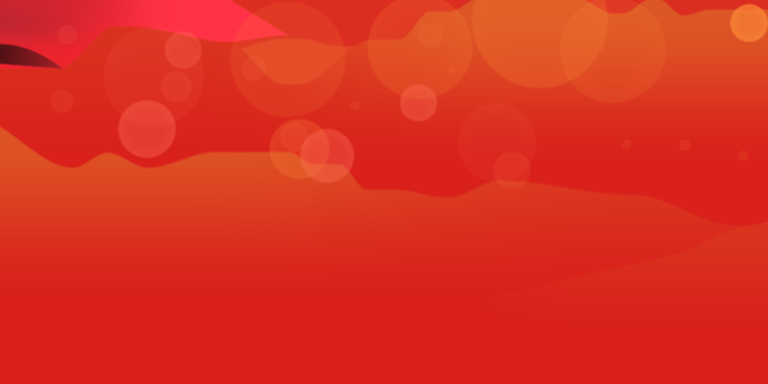
This background is drawn by a WebGL 1 fragment shader. Its source:

```glsl
precision highp float;
uniform vec2 u_resolution;

float hash(float n) {
  n = fract(n * 0.1031);
  n *= n + 33.33;
  return fract(n * (n + n));
}

// Coverage below a height, with a softened edge
float below(float height, float y, float soft) {
  return smoothstep(-soft, soft, height - y);
}

float farRidge(float x) {
  return 0.82 + 0.11 * smoothstep(0.15, 0.3, x) - 0.04 * smoothstep(0.34, 0.6, x)
    - 0.11 * smoothstep(0.59, 0.74, x) + 0.117 * smoothstep(0.78, 0.97, x)
    + 0.073 * smoothstep(1.04, 1.12, x) + 0.035 * smoothstep(1.17, 1.25, x)
    - 0.04 * smoothstep(1.5, 1.6, x) + 0.04 * smoothstep(1.62, 1.7, x)
    - 0.045 * smoothstep(1.71, 1.78, x) + 0.015 * smoothstep(1.78, 1.85, x);
}

float nearRidge(float x) {
  return 0.7 - 0.137 * smoothstep(-0.08, 0.19, x) + 0.039 * smoothstep(0.19, 0.28, x)
    - 0.039 * smoothstep(0.28, 0.385, x) + 0.041 * smoothstep(0.385, 0.56, x)
    - 0.032 * smoothstep(0.75, 0.82, x) - 0.066 * smoothstep(0.885, 0.955, x)
    - 0.02 * smoothstep(1.03, 1.16, x) + 0.044 * smoothstep(1.17, 1.3, x)
    - 0.038 * smoothstep(1.3, 1.65, x) - 0.08 * smoothstep(1.65, 1.92, x);
}

// Silk with diagonal folds, tapering to a point on the right
vec3 addSilk(vec3 color, vec2 p) {
  float hem = 0.82 + 0.07 * smoothstep(0.3, 0.5, p.x) + 0.018 * smoothstep(0.58, 0.75, p.x);
  float cover = (1.0 - below(hem, p.y, 0.004))
    * below(0.6 + 1.65 * (1.0 - p.y), p.x, 0.006);
  float fold = 0.5 + 0.5 * sin(22.0 * (p.y + 0.35 * p.x) - 18.0);
  vec3 silk = mix(vec3(0.93, 0.14, 0.18), vec3(1.0, 0.2, 0.27), smoothstep(0.15, 0.5, p.x));
  float shade = smoothstep(0.42, 0.05, p.x) * smoothstep(0.85, 0.96, p.y);
  silk = mix(silk, vec3(0.7, 0.15, 0.19), shade * (0.55 + 0.45 * fold));
  return mix(color, silk, cover);
}

// Translucent disc with a slightly brighter rim
vec3 addDisc(vec3 color, vec2 p, vec2 center, float radius, float alpha, vec3 tint) {
  float d = length(p - center);
  float cover = 1.0 - smoothstep(radius - 0.004, radius + 0.004, d);
  float rim = 0.8 + 0.2 * smoothstep(0.5, 1.0, d / radius);
  return mix(color, tint, cover * rim * alpha);
}

void main() {
  vec2 p = gl_FragCoord.xy / u_resolution.y;
  p.x *= 2.0 * u_resolution.y / u_resolution.x;
  vec3 red = vec3(0.85, 0.125, 0.105);
  vec3 orange = vec3(0.87, 0.36, 0.15);
  vec3 coral = vec3(1.0, 0.45, 0.36);
  vec3 amber = vec3(1.0, 0.56, 0.22);

  // Sky, hazy slope and silk
  vec3 color = vec3(0.86, 0.18, 0.13);
  float slope = 0.8 + 0.1 * smoothstep(0.4, 0.75, p.x) - 0.02 * smoothstep(0.78, 0.88, p.x);
  color = mix(color, vec3(0.88, 0.27, 0.15), below(slope, p.y, 0.005));
  color = addSilk(color, p);

  // Far range, warmer toward the right
  float warmth = mix(0.3, 0.9, smoothstep(0.4, 1.35, p.x));
  vec3 range = mix(red, orange, warmth * smoothstep(0.55, 0.97, p.y));
  color = mix(color, range, below(farRidge(p.x), p.y, 0.004));

  // Dark curled end of the silk
  float curl = below(0.885 - 2.4 * p.x * p.x, p.y, 0.004)
    * (1.0 - below(0.834 - 0.08 * p.x, p.y, 0.004));
  color = mix(color, mix(vec3(0.32, 0.06, 0.08), vec3(0.65, 0.13, 0.15), p.x * 6.0), curl);

  // Near range, glowing along its left crest
  float glow = smoothstep(0.2, 0.66, p.y) * mix(0.85, 0.5, smoothstep(0.5, 1.6, p.x));
  vec3 slopeColor = mix(red, orange, glow);
  color = mix(color, slopeColor, below(nearRidge(p.x), p.y, 0.005));

  // Right hill fading into the foreground
  float hill = 0.232 + 0.23 * (p.x - 1.3) + 0.03 * smoothstep(1.75, 1.92, p.x);
  float hillGlow = 0.34 * smoothstep(0.12, 0.43, p.y) * smoothstep(1.05, 1.6, p.x);
  color = mix(color, mix(red, orange, hillGlow),
    below(hill, p.y, 0.005) * smoothstep(1.1, 1.35, p.x));

  // Broad faint discs
  color = addDisc(color, p, vec2(0.4, 0.8), 0.13, 0.1, coral);
  color = addDisc(color, p, vec2(0.75, 0.845), 0.15, 0.13, amber);
  color = addDisc(color, p, vec2(1.094, 0.878), 0.136, 0.18, amber);
  color = addDisc(color, p, vec2(1.406, 0.948), 0.177, 0.2, amber);
  color = addDisc(color, p, vec2(1.596, 0.87), 0.138, 0.13, amber);
  color = addDisc(color, p, vec2(1.295, 0.628), 0.102, 0.09, coral);

  // Bright focal discs
  color = addDisc(color, p, vec2(0.383, 0.664), 0.075, 0.38, coral);
  color = addDisc(color, p, vec2(0.477, 0.87), 0.048, 0.3, coral);
  color = addDisc(color, p, vec2(0.78, 0.612), 0.078, 0.24, amber);
  color = addDisc(color, p, vec2(0.852, 0.594), 0.07, 0.38, coral);
  color = addDisc(color, p, vec2(1.09, 0.732), 0.048, 0.38, coral);
  color = addDisc(color, p, vec2(1.951, 0.94), 0.049, 0.7, amber);

  // Small scattered discs
  for (int i = 0; i < 12; i++) {
    float n = float(i);
    vec2 center = vec2((n + hash(n + 1.7)) / 6.0, 0.98 - 0.45 * hash(n + 23.4));
    float radius = mix(0.01, 0.05, hash(n + 51.2));
    color = addDisc(color, p, center, radius, 0.14, mix(coral, amber, p.x * 0.5));
  }

  gl_FragColor = vec4(color, 1.0);
}
```
